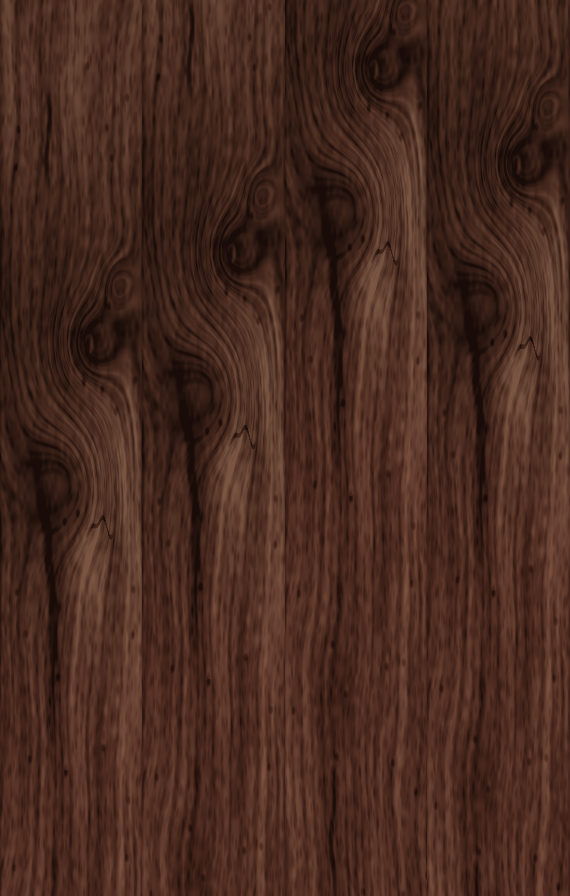
This texture is drawn by a Shadertoy shader. Its source:

```glsl
const float PLANKS = 4.0;
const vec4 KNOT_HEIGHT = vec4(0.616, 0.717, 0.922, 0.816); // share of canvas height
const vec2 KNOT = vec2(0.62, 0.0);          // plank widths, measured from the knot row
const vec2 SIDE_KNOT = vec2(0.82, 0.42);
const vec2 SWIRL = vec2(0.52, -0.95);
const vec2 FLAME = vec2(0.64, -1.55);
const float RING_COUNT = 13.0;
const float SEAM_WIDTH = 0.012;
const float CRACK_WIDTH = 0.011;
const float BASE_TONE = 0.57;
const vec3 DEEP = vec3(0.095, 0.045, 0.03);
const vec3 WALNUT = vec3(0.285, 0.165, 0.122);
const vec3 SAPWOOD = vec3(0.47, 0.335, 0.26);
const vec3 RED_TINT = vec3(1.04, 0.97, 0.98);

float hash(vec2 p) {
    vec3 h = fract(vec3(p.xyx) * 0.1031);
    h += dot(h, h.yzx + 33.33);
    return fract((h.x + h.y) * h.z);
}

float valueNoise(vec2 p) {
    vec2 i = floor(p), f = fract(p);
    f = f * f * (3.0 - 2.0 * f);
    return mix(mix(hash(i), hash(i + vec2(1, 0)), f.x),
               mix(hash(i + vec2(0, 1)), hash(i + vec2(1, 1)), f.x), f.y);
}

// Cellular noise: distance to the nearest point, and that point's random id
vec2 cellular(vec2 p) {
    vec2 cell = floor(p), nearest = vec2(9.0, 0.0);
    for (int y = -1; y <= 1; y++)
    for (int x = -1; x <= 1; x++) {
        vec2 c = cell + vec2(x, y);
        vec2 point = c + vec2(hash(c), hash(c + 47.0));
        float d = length(p - point);
        if (d < nearest.x) nearest = vec2(d, hash(c + 91.0));
    }
    return nearest;
}

float bump(vec2 p, vec2 center, vec2 size) {
    vec2 d = (p - center) / size;
    return exp(-dot(d, d));
}

// Growth-layer coordinate: straight grain bent by sines and hills at the knots
float grainPhase(vec2 q) {
    float x = q.x + 0.04 * sin(q.y * 1.1 + 0.6)
            + 0.022 * sin(q.y * 2.7 + q.x * 4.0)
            + 0.008 * sin(q.y * 6.1 + q.x * 9.0);
    x -= 0.16 * (1.0 - smoothstep(-1.6, -0.4, q.y)) * (1.0 - q.x);
    x += 0.38 * bump(q, KNOT, vec2(0.21, 0.32));
    x += 0.24 * bump(q, SIDE_KNOT, vec2(0.13, 0.2));
    x -= 0.42 * bump(q, SWIRL, vec2(0.3, 0.48));
    return x;
}

// Vertical split, tapered at both ends
float split(vec2 q, float x, float y, float halfLength, float width) {
    float wander = 0.012 * sin(q.y * 5.0) + 0.006 * sin(q.y * 13.0);
    float taper = 1.0 - smoothstep(0.3, 1.0, abs(q.y - y) / halfLength);
    return taper * (1.0 - smoothstep(0.2 * width, width, abs(q.x - x - wander)));
}

void mainImage(out vec4 fragColor, in vec2 fragCoord) {
    float px = PLANKS / iResolution.x;
    vec2 p = fragCoord * px;
    int plank = int(clamp(floor(p.x), 0.0, PLANKS - 1.0));
    vec2 q = vec2(fract(p.x), p.y - KNOT_HEIGHT[plank] * iResolution.y * px);
    float x = grainPhase(q);

    // Bands, growth rings and fibres
    float broad = valueNoise(vec2(x * 5.0 + 20.0, q.y * 0.4 + 30.0));
    float medium = valueNoise(vec2(x * 17.0 + 50.0, q.y * 0.6 + 40.0));
    float fine = valueNoise(vec2(x * 38.0 + 90.0, q.y * 1.6 + 60.0));
    float fibre = valueNoise(vec2(q.x * 46.0 + 9.0, q.y * 14.0 + 200.0));
    float ring = pow(0.5 + 0.5 * sin(6.2832 * (x * RING_COUNT + 1.4 * broad)), 3.0);
    float tone = BASE_TONE + 0.32 * (broad - 0.5) + 0.28 * (medium - 0.5)
               + 0.24 * (fine - 0.5) + 0.22 * (fibre - 0.5) - 0.15 * ring;

    // Short pores and a few scattered pips
    float pore = cellular(vec2(x * 30.0 + 60.0, q.y * 6.0 + 80.0)).x;
    tone -= 0.13 * (1.0 - smoothstep(0.1, 0.4, pore));
    vec2 pip = cellular(vec2(q.x * 6.0 + 30.0, q.y * 3.0 + 70.0));
    tone -= 0.3 * step(0.8, pip.y) * (1.0 - smoothstep(0.03, 0.13, pip.x));

    // Pale right edge, bright flame and shaded knot zone
    float edgeCenter = 0.92 + 0.025 * sin(q.y * 2.3) + 0.015 * sin(q.y * 7.1);
    float pale = exp(-pow((q.x - edgeCenter) / 0.065, 2.0));
    pale *= smoothstep(-5.0, -2.2, q.y) * (1.0 - smoothstep(-0.8, 0.7, q.y));
    tone += 0.34 * pale * (0.35 + fine);
    tone += 0.4 * bump(q, FLAME, vec2(0.09, 0.32)) * (0.3 + medium);
    tone += 0.14 * bump(q, vec2(0.72, -0.7), vec2(0.25, 0.3));
    tone -= 0.18 * bump(q, vec2(0.5, 0.3), vec2(0.65, 0.75));
    tone -= 0.16 * bump(q, vec2(0.3, -1.0), vec2(0.3, 0.3));
    tone -= 0.16 * bump(q, SIDE_KNOT, vec2(0.09, 0.12));
    tone += 0.06 * smoothstep(1.0, 1.8, q.y);

    // Long dark streak and splits
    float streak = mix(0.2, 0.37, 1.0 - smoothstep(-1.7, -0.5, q.y));
    tone -= 0.36 * split(q, streak, -1.7, 1.2, 0.045);
    tone -= 0.16 * split(q, streak + 0.05, -2.0, 1.5, 0.1);
    tone -= 0.4 * split(q, 0.33, 1.45, 0.5, 0.025);
    tone -= 0.4 * split(q, 0.34, -5.4, 0.6, 0.025);

    // Jagged crack below the knot
    float zigzag = -1.28 + 0.05 * sin(q.x * 38.0) + 0.03 * sin(q.x * 71.0);
    float crack = 1.0 - smoothstep(CRACK_WIDTH, CRACK_WIDTH + 1.5 * px, abs(q.y - zigzag));
    tone -= 0.4 * crack * (1.0 - smoothstep(0.07, 0.11, abs(q.x - 0.7)));

    // Knot: dark halo, lighter eye and a split core
    float eye = length((q - KNOT) / vec2(0.05, 0.1));
    tone -= 0.46 * bump(q, KNOT, vec2(0.12, 0.19));
    tone += 0.42 * (1.0 - smoothstep(0.5, 0.95, eye));
    tone -= 0.4 * split(q, KNOT.x, 0.0, 0.1, 0.022);

    // Plank seam
    float edge = min(q.x, 1.0 - q.x);
    tone -= 0.16 * (1.0 - smoothstep(0.0, SEAM_WIDTH + px, edge));

    tone = clamp(tone, 0.0, 1.0);
    vec3 color = mix(DEEP, WALNUT, min(tone * 2.0, 1.0));
    color = mix(color, SAPWOOD, max(tone * 2.0 - 1.0, 0.0));
    color *= mix(vec3(1.0), RED_TINT, 1.0 - smoothstep(-3.0, -1.0, q.y));
    fragColor = vec4(color, 1.0);
}
```
